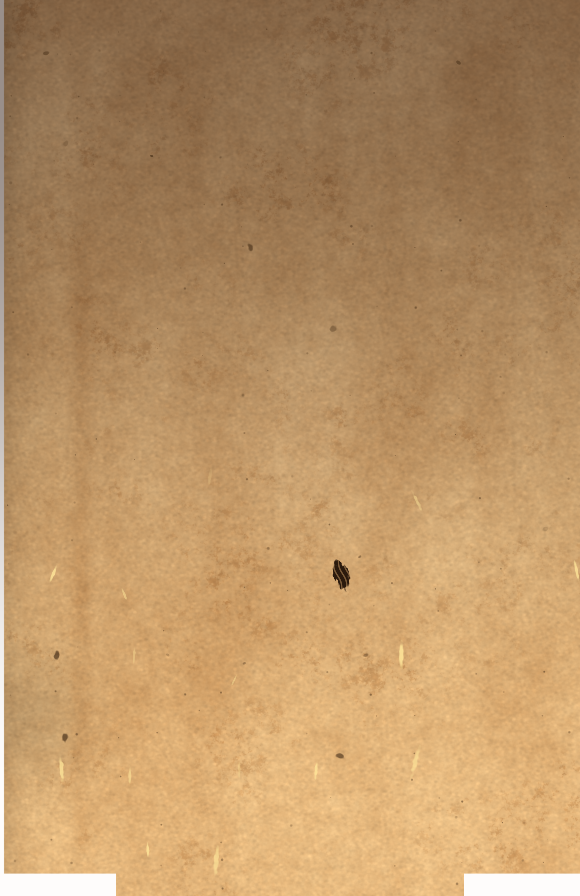
A Shadertoy shader for this texture:

```glsl
// Aged paper board: a vertical brown-to-straw gradient stained with layered
// cellular blots, then scattered with specks, pale fibres and one dark chip.
// Lengths are in canvas heights; uv runs from 0 to 1 on both axes.

const vec3 UMBER = vec3(0.51, 0.385, 0.265);
const vec3 STRAW = vec3(0.895, 0.715, 0.485);
const vec3 STAIN = vec3(0.80, 0.68, 0.54);
const vec3 FIBRE = vec3(1.0, 0.90, 0.60);
const vec3 SPECK = vec3(0.33, 0.23, 0.13);
const vec3 CHIP  = vec3(0.17, 0.10, 0.05);
const vec3 BLANK = vec3(0.995, 0.99, 0.985);
const vec3 LILAC = vec3(0.60, 0.56, 0.54);

vec3 hash3(vec2 p) {
    vec3 q = fract(p.xyx * vec3(0.1031, 0.1030, 0.0973));
    q += dot(q, q.yxz + 33.33);
    return fract((q.xxy + q.yzz) * q.zyx);
}

mat2 turn(float a) {
    return mat2(cos(a), sin(a), -sin(a), cos(a));
}

// Cellular noise: one soft light or dark blot per cell, mean zero
float blots(vec2 p) {
    vec2 cell = floor(p);
    float sum = 0.0;
    for (int y = -1; y <= 1; y++)
    for (int x = -1; x <= 1; x++) {
        vec2 id = cell + vec2(x, y);
        vec3 r = hash3(id);
        vec2 d = p - id - r.xy;
        float fall = max(0.0, 1.0 - dot(d, d));
        sum += (2.0 * r.z - 1.0) * fall * fall;
    }
    return sum;
}

float layered(vec2 p, float gain) {
    float sum = 0.0, weight = 1.0;
    for (int i = 0; i < 4; i++) {
        sum += weight * blots(p);
        p = p * 2.1 + 17.3;
        weight *= gain;
    }
    return sum;
}

// Soft bump of the given radii
float glow(vec2 d, vec2 radius) {
    d /= radius;
    return exp(-dot(d, d));
}

// Scattered ellipses, at most one per grid cell, with ragged rims
float flecks(vec2 p, float grid, float chance, vec2 radius, float lean, float soft) {
    vec2 id = floor(p * grid);
    vec3 place = hash3(id + grid);
    vec3 form = hash3(id + 2.7 * grid);
    vec2 d = (fract(p * grid) - 0.3 - 0.4 * place.xy) / grid;
    d = turn((form.x - 0.5) * lean) * d / (radius * mix(0.5, 1.3, form.y));
    float rim = min(soft / min(radius.x, radius.y), 0.9);
    float ragged = length(d) + 0.3 * blots(p * 300.0);
    float shape = 1.0 - smoothstep(1.0 - rim, 1.0 + rim, ragged);
    return step(place.z, chance) * shape * mix(0.3, 1.0, form.z);
}

// Stained paper without loose matter
vec3 paper(vec2 p, vec2 uv) {
    vec3 col = mix(STRAW, UMBER, smoothstep(0.08, 1.1, uv.y));
    col += vec3(0.03, 0.035, 0.035) * glow(uv - vec2(0.47, 0.51), vec2(0.25, 0.13));

    // Broad clouds and vertical runs, stronger towards the top
    float cloud = layered(p * 7.0, 0.6);
    float run = layered(p * vec2(14.0, 2.6) + 5.0, 0.5);
    float fade = 1.0 - smoothstep(0.93, 0.97, uv.y);
    float stain = 0.13 * cloud + run * fade * mix(0.06, 0.20, uv.y);

    // Long crease along the left side
    float crease = glow(vec2(uv.x - 0.14, uv.y - 0.42), vec2(0.018, 0.30));
    stain += 0.28 * crease;

    // Foxing: fine brown mottle gathered in patches
    float mottle = layered(p * 75.0, 0.8);
    float patches = smoothstep(-0.3, 1.1, layered(p * 12.0 + 31.0, 0.6));
    stain += 0.07 * mottle + 0.32 * patches * smoothstep(0.1, 1.5, mottle);
    col *= mix(vec3(1.0), STAIN, stain);

    // Dull left margin and smudged lower corner
    col *= 1.0 - 0.16 * exp(-uv.x / 0.03);
    col *= 1.0 - 0.13 * glow(uv - vec2(0.06, 0.20), vec2(0.09, 0.07));

    // Paper tooth
    return col * (1.0 + 0.045 * blots(p * vec2(300.0, 360.0)));
}

// Dark flake with lighter strands; alpha in w
vec4 chip(vec2 d, vec2 radius, float soft) {
    d = turn(-0.3) * d / radius;
    float rim = soft / radius.x;
    float ragged = length(d) + 0.25 * blots(d * 3.5);
    float strands = smoothstep(0.3, 1.0, sin(d.x * 9.0 + 1.5 * sin(d.y * 3.0)));
    vec3 col = mix(CHIP, vec3(0.62, 0.47, 0.30), 0.7 * strands);
    return vec4(col, 1.0 - smoothstep(1.0 - rim, 1.0 + rim, ragged));
}

void mainImage(out vec4 fragColor, in vec2 fragCoord) {
    vec2 uv = fragCoord / iResolution.xy;
    vec2 p = fragCoord / iResolution.y;
    float soft = 0.7 / iResolution.y;
    vec3 col = paper(p, uv);

    // Loose matter: dots, specks, fibres, chip
    col = mix(col, SPECK, 0.6 * flecks(p, 42.0, 0.14, vec2(0.0010), 0.0, soft));
    col = mix(col, SPECK, 0.8 * flecks(p, 9.0, 0.32, vec2(0.0034, 0.0022), 6.0, soft));
    float low = 1.0 - smoothstep(0.42, 0.52, uv.y);
    col = mix(col, FIBRE, 0.9 * low * flecks(p, 10.0, 0.5, vec2(0.0019, 0.011), 0.9, soft));
    vec4 flake = chip(p - vec2(0.381, 0.359), vec2(0.0085, 0.0155), soft);
    col = mix(col, flake.rgb, flake.a);

    // Bare strip on the left and blank notches in both lower corners
    float strip = 1.0 - smoothstep(-soft, soft, p.x - 0.0045);
    col = mix(col, mix(BLANK, LILAC, smoothstep(0.1, 0.9, uv.y)), strip);
    float side = smoothstep(-soft, soft, abs(uv.x - 0.5) - 0.3);
    float notch = side * (1.0 - smoothstep(-soft, soft, uv.y - 0.025));
    fragColor = vec4(mix(col, BLANK, notch), 1.0);
}
```
